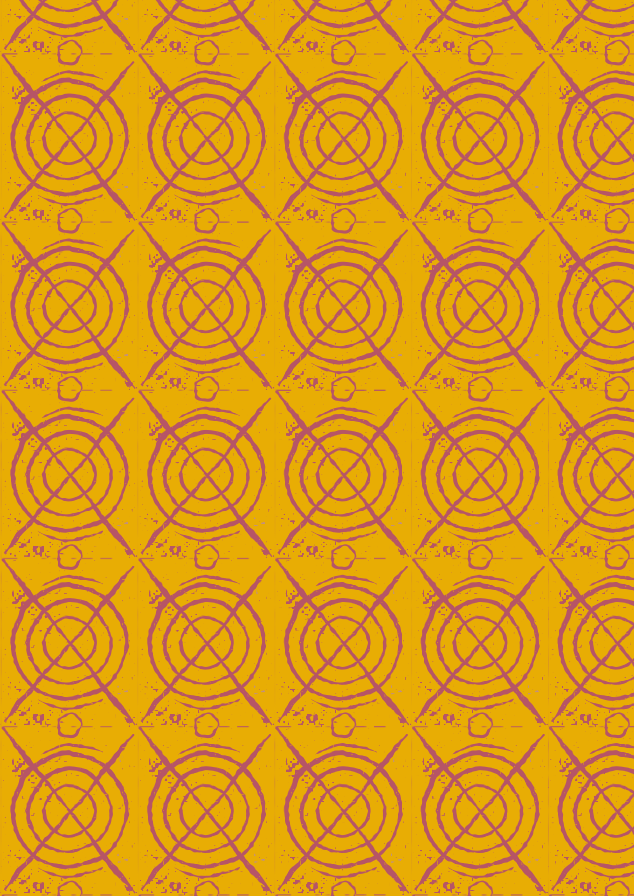
Write a WebGL 1 fragment shader that draws this pattern.

```glsl
precision highp float;
// Block-printed tiles: three hand-drawn rings crossed by two swelling diagonals,
// with arcs above and below and a small ring on each seam. Strokes are distance
// functions bent by noise; thresholded grain adds stray ink that repeats per tile.

uniform vec2 u_resolution;

// Canvas heights
const vec2 TILE = vec2(0.1527, 0.1877);
const vec2 ORIGIN = vec2(0.0013, 0.0013);

// Tile heights, measured from the lower left of a tile
const vec2 CENTRE = vec2(0.407, 0.5);
const vec3 RING_RADII = vec3(0.335, 0.243, 0.147);
const vec3 RING_HALF_WIDTHS = vec3(0.0128, 0.0102, 0.0086);
const float SMALL_RADIUS = 0.068;
const float SMALL_HALF_WIDTH = 0.0078;
const float ARC_HALF_WIDTH = 0.0085;
const float WOBBLE = 0.018;
const float ROUGHNESS = 0.009;
const float GRAIN_SCALE = 72.0;

const vec3 GROUND = vec3(0.91, 0.68, 0.015);
const vec3 INK = vec3(0.715, 0.335, 0.40);
const vec3 PALE_INK = vec3(0.77, 0.57, 0.47);

float hash(vec2 p) {
  return fract(sin(dot(p, vec2(127.1, 311.7))) * 43758.5453);
}

float noise(vec2 p) {
  vec2 i = floor(p), f = fract(p);
  f = f * f * (3.0 - 2.0 * f);
  return mix(mix(hash(i), hash(i + vec2(1.0, 0.0)), f.x),
             mix(hash(i + vec2(0.0, 1.0)), hash(i + 1.0), f.x), f.y);
}

float ring(vec2 p, float radius, float halfWidth) {
  return abs(length(p) - radius) - halfWidth;
}

// Straight stroke, swelling between its middle and its pointed ends
float diagonal(vec2 p, vec2 a, vec2 b) {
  vec2 ab = b - a;
  float t = clamp(dot(p - a, ab) / dot(ab, ab), 0.0, 1.0);
  float s = abs(2.0 * t - 1.0);
  float swell = smoothstep(0.2, 0.7, s) * (1.0 - smoothstep(0.75, 1.0, s));
  float halfWidth = 0.0095 + 0.007 * swell - 0.004 * smoothstep(0.8, 1.0, s);
  return length(p - a - ab * t) - halfWidth;
}

// Part of a circle within span.x +- span.y, above (side 1) or below (side -1)
float arc(vec2 p, vec2 c, float radius, vec2 span, float side) {
  float s = abs(p.x - span.x) / span.y;
  float d = ring(p - c, radius, ARC_HALF_WIDTH * (1.0 - 0.6 * s * s));
  return max(max(d, (s - 1.0) * span.y), -side * (p.y - c.y));
}

// Soft density of a patch of stray ink
float cluster(vec2 p, vec2 c, vec2 size, float amount) {
  vec2 e = (p - c) / size;
  return amount * exp(-dot(e, e));
}

float cover(float d, float pixel) {
  return clamp(0.5 - d / pixel, 0.0, 1.0);
}

void main() {
  vec2 grid = (gl_FragCoord.xy / u_resolution.y - ORIGIN) / TILE;
  vec2 id = floor(grid);
  vec2 size = vec2(TILE.x / TILE.y, 1.0);
  vec2 q = fract(grid) * size;
  float pixel = 1.0 / (u_resolution.y * TILE.y);

  // Hand-drawn wobble and ragged edge
  vec2 p = q + WOBBLE * (vec2(noise(q * 8.0), noise(q * 8.0 + 31.0)) - 0.5);
  float rough = ROUGHNESS * (noise(q * 42.0) - 0.5);

  // Rings, heavier toward the upper left
  vec2 r = p - CENTRE;
  float heavy = 0.0025 * dot(normalize(r + 0.0001), vec2(-0.7, 0.7));
  float d = ring(r, RING_RADII.x, RING_HALF_WIDTHS.x + heavy);
  d = min(d, ring(r, RING_RADII.y, RING_HALF_WIDTHS.y + heavy));
  d = min(d, ring(r, RING_RADII.z, RING_HALF_WIDTHS.z));

  // Crossed diagonals and the two arcs
  d = min(d, diagonal(p, vec2(0.015, 0.985), vec2(0.79, 0.015)));
  d = min(d, diagonal(p, vec2(0.015, 0.03), vec2(0.79, 0.95)));
  d = min(d, arc(p, vec2(0.444, 0.459), 0.43, vec2(0.42, 0.185), 1.0));
  d = min(d, arc(p, vec2(0.407, 0.455), 0.35, vec2(0.415, 0.195), -1.0));

  // Small uneven ring straddling the horizontal seam
  vec2 k = vec2(q.x - CENTRE.x, q.y - floor(q.y + 0.5) - 0.008);
  float angle = atan(k.y, k.x);
  float bend = 0.004 * sin(5.0 * angle + 1.0) + 0.003 * sin(2.0 * angle);
  d = min(d, ring(k, SMALL_RADIUS + bend, SMALL_HALF_WIDTH));
  float ink = cover(d + rough, pixel);

  // Stray ink and chips
  float density = 0.1 + cluster(q, vec2(0.105, 0.76), vec2(0.035, 0.07), 0.48);
  density += cluster(q, vec2(0.23, 0.66), vec2(0.09, 0.11), 0.27);
  density += cluster(q, vec2(0.19, 0.05), vec2(0.17, 0.05), 0.36);
  density += cluster(q, vec2(0.06, 0.23), vec2(0.07, 0.04), 0.22);
  density += cluster(q, vec2(0.77, 0.03), vec2(0.03, 0.03), 0.5);
  float grain = noise(q * GRAIN_SCALE);
  float chips = smoothstep(0.86, 0.98, noise(q * GRAIN_SCALE + 57.0));
  ink *= 1.0 - 0.6 * chips;
  ink = max(ink, smoothstep(0.0, 0.14, grain - 1.0 + density));

  // Broken seams, their strength varying from tile to tile
  vec2 edge = min(q, size - q);
  float seamX = smoothstep(0.4, 0.65, noise(vec2(q.x * 28.0, 4.0)) + 0.12 - 0.3 * q.x);
  float seamY = (0.1 + 0.3 * hash(id + 9.0)) * noise(vec2(7.0, q.y * 18.0));
  ink = max(ink, cover(edge.y - 0.004, pixel) * seamX * (0.6 + 0.4 * hash(id)));
  ink = max(ink, cover(edge.x - 0.003, pixel) * seamY);

  // Pale flecks at the right of each tile
  float paleDensity = cluster(q, vec2(0.72, 0.21), vec2(0.055, 0.035), 0.52)
                    + cluster(q, vec2(0.70, 0.81), vec2(0.02, 0.03), 0.5);
  float pale = smoothstep(0.0, 0.14, noise(q * GRAIN_SCALE + 13.0) - 1.0 + paleDensity);

  vec3 colour = mix(GROUND, PALE_INK, pale);
  gl_FragColor = vec4(mix(colour, INK, ink), 1.0);
}
```
